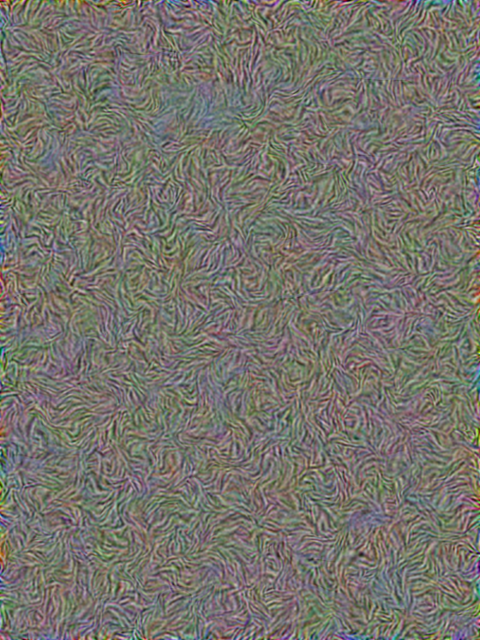
Reproduce this texture procedurally as a Shadertoy shader.

```glsl
// Dense field of short broken hatch strokes and curling ribbons in muted olive, violet, rose and grey.
#define HATCH_CELLS 58.0    // hatch patches across the width
#define HATCH_WAVES 1.35    // stripes per hatch patch
#define STRAND_CELLS 24.0   // broad strands across the width
#define STRAND_WAVES 1.2
#define FLOW_SCALE 24.0     // direction changes across the width
#define HATCH_GAIN 0.105
#define STRAND_GAIN 0.034
#define GRAIN_GAIN 0.085
#define TINT_GAIN 0.6
#define COLOUR_SPREAD 1.7   // phase shift between the colour channels
#define EDGE_WIDTH 0.012    // saturated rim, in canvas widths
#define MEAN_COLOUR vec3(0.468, 0.457, 0.425)

const float TAU = 6.28318;

// Integer hash: three values in 0..1 from a lattice cell and a seed
vec3 hash3(vec2 cell, float seed) {
    uvec3 v = uvec3(ivec3(vec3(cell, seed))) * 1664525u + 1013904223u;
    v.x += v.y * v.z;
    v.y += v.z * v.x;
    v.z += v.x * v.y;
    v ^= v >> 16u;
    v.x += v.y * v.z;
    v.y += v.z * v.x;
    v.z += v.x * v.y;
    return vec3(v >> 16u) / 65536.0;
}

// Smooth value noise, three channels in -1..1
vec3 noise3(vec2 p, float seed) {
    vec2 cell = floor(p);
    vec2 f = p - cell;
    f = f * f * (3.0 - 2.0 * f);
    vec3 low = mix(hash3(cell, seed), hash3(cell + vec2(1, 0), seed), f.x);
    vec3 high = mix(hash3(cell + vec2(0, 1), seed), hash3(cell + vec2(1, 1), seed), f.x);
    return 2.0 * mix(low, high, f.y) - 1.0;
}

// Angle across the strokes
float flowAngle(vec2 uv) {
    return 1.9 + 2.4 * noise3(uv * FLOW_SCALE, 3.0).x
               + 0.7 * noise3(uv * FLOW_SCALE * 0.4, 4.0).y;
}

// Scattered wave packets turned along the flow, with shifted colour channels
vec3 strokes(vec2 uv, float cells, float waves, float seed) {
    vec2 p = uv * cells;
    vec3 sum = vec3(0.0);
    float power = 0.08;
    for (int i = 0; i < 27; i++) {
        vec2 cell = floor(p) + vec2(i % 3, (i / 3) % 3) - 1.0;
        float id = seed + float(i / 9) * 3.0;
        vec3 place = hash3(cell, id);
        vec2 centre = cell + place.xy;
        vec2 d = p - centre;
        if (dot(d, d) >= 1.0) continue;

        float angle = flowAngle(centre / cells) + 1.1 * (place.z - 0.5);
        vec2 normal = vec2(cos(angle), sin(angle));
        float across = dot(d, normal);
        float weight = max(0.0, 1.0 - dot(d, d) - 0.4 * across * across);
        weight *= weight;

        vec3 vary = hash3(cell, id + 1.0);
        vec3 shift = COLOUR_SPREAD * (hash3(cell, id + 2.0) - 0.5);
        float phase = TAU * (across * waves * mix(0.7, 1.35, vary.x) + vary.y);
        sum += weight * cos(phase + shift);
        power += weight * weight;
    }
    return sum / sqrt(power);
}

void mainImage(out vec4 fragColor, in vec2 fragCoord) {
    vec2 uv = fragCoord / iResolution.x;
    vec2 size = iResolution.xy / iResolution.x;

    // Bend the strokes into curls
    vec2 bent = uv + 0.007 * noise3(uv * 26.0, 7.0).xy + 0.25;

    // Fine hatching of uneven strength over broader strands
    vec3 patches = noise3(bent * 28.0, 11.0);
    vec3 hatch = strokes(bent, HATCH_CELLS, HATCH_WAVES, 20.0);
    vec3 strand = strokes(bent, STRAND_CELLS, STRAND_WAVES, 40.0);
    vec3 detail = HATCH_GAIN * (1.0 + 0.35 * patches.z) * hatch + STRAND_GAIN * strand;

    // Curling slate ribbons along noise contours, with one dark side
    float level = noise3(bent * vec2(13.0, 18.0), 14.0).x;
    float present = smoothstep(0.0, 0.4, noise3(bent * 14.0, 15.0).y);
    float ribbon = present * smoothstep(0.16, 0.06, abs(level));
    float shade = present * smoothstep(0.1, 0.0, abs(level - 0.2));
    detail = mix(detail, 0.6 * detail + vec3(-0.02, 0.0, 0.06), ribbon) - 0.06 * shade;

    // Soft colour patches: olive to violet, rose to green
    vec3 tint = patches.x * vec3(0.01, 0.03, -0.09) + patches.y * vec3(0.07, -0.05, 0.01);
    detail += TINT_GAIN * tint;

    // Fine grain, mostly grey
    vec3 grain = noise3(uv * 200.0, 60.0);
    detail += GRAIN_GAIN * mix(grain, grain.xxx, 0.65);

    // Stronger, more saturated colour along the rim
    vec2 inset = min(uv, size - uv);
    float rim = exp(-min(inset.x, inset.y) / EDGE_WIDTH);
    float grey = dot(detail, vec3(0.333));
    detail = grey * (1.0 + 0.6 * rim) + (detail - grey) * (1.0 + 1.8 * rim);
    detail += rim * noise3(uv * 30.0, 70.0).x * vec3(0.12, 0.0, -0.18);

    fragColor = vec4(clamp(MEAN_COLOUR + detail, 0.0, 1.0), 1.0);
}
```
